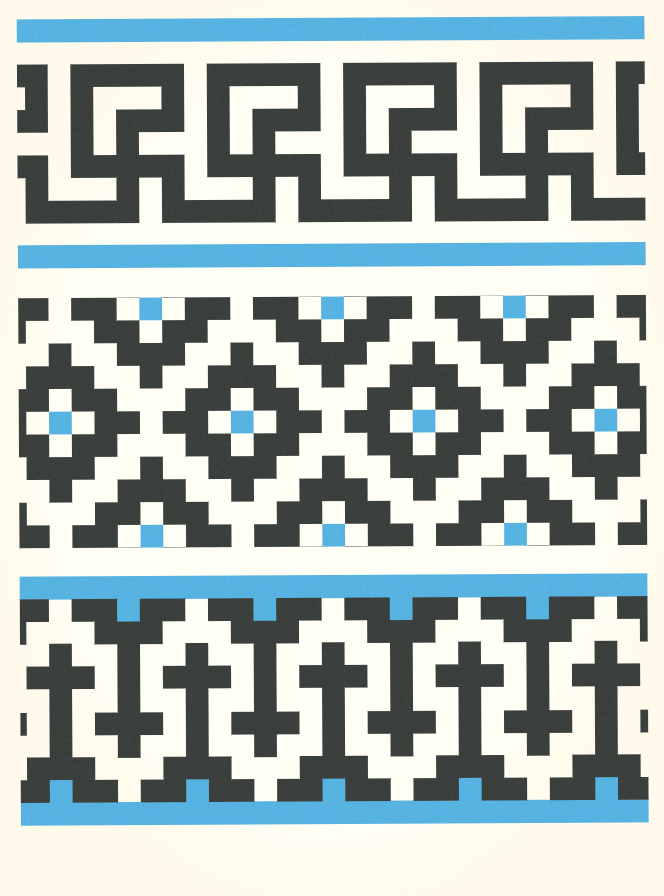
Reproduce this pattern procedurally as a Shadertoy shader.

```glsl
// Three stacked woven borders: a key fret, stepped diamonds and interlocking crosses.

// Lengths are in weave cells, with y measured downward from the top.
const float ROWS = 39.425;              // cells over the canvas height
const vec2 CENTER = vec2(14.63, 19.712);
const vec2 PIVOT = vec2(14.63, 18.55);
const float TILT = 0.0053;              // slight skew of the print
const vec2 SIDES = vec2(0.85, 28.47);   // left and right trim

const vec4 BAR_TOPS = vec4(0.78, 10.72, 25.30, 35.24);
const float BAR_HEIGHT = 1.02;
const vec2 FRET_ORIGIN = vec2(3.70, 3.27);
const float FRET_PERIOD = 6.0;
const vec2 DIAMOND_ORIGIN = vec2(10.68, 18.55);
const vec2 DIAMOND_PERIOD = vec2(8.0, 10.0);
const float DIAMOND_BAND = 5.5;         // half height
const float CROSS_X = 5.63;
const float CROSS_TOP = 26.30;
const float CROSS_BOTTOM = 35.26;
const float CROSS_PERIOD = 6.0;

const vec3 PAPER = vec3(1.0, 1.0, 0.96);
const vec3 AGED_PAPER = vec3(1.0, 0.98, 0.92);
const vec3 BLACK_INK = vec3(0.23, 0.25, 0.24);
const vec3 BLUE_INK = vec3(0.34, 0.70, 0.88);
const float GRAIN = 0.022;

float box(vec2 p, vec2 halfSize) {
    vec2 d = abs(p) - halfSize;
    return length(max(d, 0.0)) + min(max(d.x, d.y), 0.0);
}

float fold(float x, float period) {
    return mod(x + 0.5 * period, period) - 0.5 * period;
}

vec2 fold(vec2 p, vec2 period) {
    return mod(p + 0.5 * period, period) - 0.5 * period;
}

// Square-ended strokes one cell wide along a repeating meander
float keyFret(vec2 p) {
    vec2 path[9] = vec2[9](vec2(0, 4), vec2(0, 0), vec2(4, 0), vec2(4, 2),
        vec2(2, 2), vec2(2, 6), vec2(-2, 6), vec2(-2, 4), vec2(-6, 4));
    float d = 1e3;
    for (int i = 0; i < 8; i++) {
        vec2 q = p - 0.5 * (path[i] + path[i + 1]);
        q.x = fold(q.x, FRET_PERIOD);
        d = min(d, box(q, 0.5 * abs(path[i + 1] - path[i]) + 0.5));
    }
    return d;
}

// Diamond with cell-sized stairs, built from nested boxes
float steppedDiamond(vec2 p, int reach) {
    float d = 1e3;
    for (int k = 0; k <= reach; k++) {
        d = min(d, box(p, vec2(k, reach - k) + 0.5));
    }
    return d;
}

// Cross standing on a stepped foot; y rises from the foot
float footedCross(vec2 p) {
    float d = box(p - vec2(0, 0.5), vec2(2.5, 0.5));
    d = min(d, box(p - vec2(0, 1.0), vec2(1.5, 1.0)));
    d = min(d, box(p - vec2(0, 3.5), vec2(0.5, 3.5)));
    return min(d, box(p - vec2(0, 5.5), vec2(1.5, 0.5)));
}

vec2 hash2(vec2 p) {
    return fract(sin(vec2(dot(p, vec2(127.1, 311.7)), dot(p, vec2(269.5, 183.3)))) * 43758.5);
}

float cellular(vec2 p) {
    vec2 cell = floor(p);
    float nearest = 1.0;
    for (int y = -1; y <= 1; y++) {
        for (int x = -1; x <= 1; x++) {
            vec2 c = cell + vec2(x, y);
            nearest = min(nearest, length(c + hash2(c) - p));
        }
    }
    return nearest;
}

void mainImage(out vec4 fragColor, in vec2 fragCoord) {
    float pixel = ROWS / iResolution.y;
    vec2 sheet = (fragCoord - 0.5 * iResolution.xy) * pixel * vec2(1, -1);
    vec2 p = sheet + CENTER;
    p += TILT * vec2(PIVOT.y - p.y, p.x - PIVOT.x);

    // Blue bars
    float blue = 1e3;
    for (int i = 0; i < 4; i++) {
        blue = min(blue, abs(p.y - BAR_TOPS[i] - 0.5 * BAR_HEIGHT) - 0.5 * BAR_HEIGHT);
    }

    // Staggered diamonds, each with a white cross and a blue heart
    vec2 q = p - DIAMOND_ORIGIN;
    vec2 a = fold(q, DIAMOND_PERIOD);
    vec2 b = fold(q + 0.5 * DIAMOND_PERIOD, DIAMOND_PERIOD);
    float band = abs(q.y) - DIAMOND_BAND;
    float diamonds = min(steppedDiamond(a, 3), steppedDiamond(b, 3));
    float hollow = min(steppedDiamond(a, 1), steppedDiamond(b, 1));
    float hearts = min(box(a, vec2(0.5)), box(b, vec2(0.5)));
    float black = max(max(diamonds, -hollow), band);
    float accents = max(hearts, band);

    // Crosses hanging from the top and standing between them
    float x = p.x - CROSS_X;
    vec2 hanging = vec2(fold(x, CROSS_PERIOD), p.y - CROSS_TOP);
    vec2 standing = vec2(fold(x + 0.5 * CROSS_PERIOD, CROSS_PERIOD), CROSS_BOTTOM - p.y);
    black = min(black, min(footedCross(hanging), footedCross(standing)));
    vec2 tab = vec2(0.5, 0.75);
    accents = min(accents, min(box(hanging - vec2(0, 0.25), tab), box(standing - vec2(0, 0.25), tab)));

    black = min(black, keyFret(p - FRET_ORIGIN));

    // Trim at the sides, then layer the inks over aged paper
    float trim = max(SIDES.x - p.x, p.x - SIDES.y);
    vec3 cover = clamp(0.5 - max(vec3(blue, black, accents), trim) / pixel, 0.0, 1.0);
    float age = smoothstep(0.75, 1.1, length(sheet / CENTER));
    vec3 color = mix(PAPER, AGED_PAPER, age);
    color = mix(color, BLUE_INK, cover.x);
    color = mix(color, BLACK_INK, cover.y);
    color = mix(color, BLUE_INK, cover.z);

    // Fine ink mottling
    float inked = max(cover.x, max(cover.y, cover.z));
    color += GRAIN * (cellular(p * 6.0) - 0.45) * mix(0.3, 1.0, inked);
    fragColor = vec4(clamp(color, 0.0, 1.0), 1.0);
}
```
